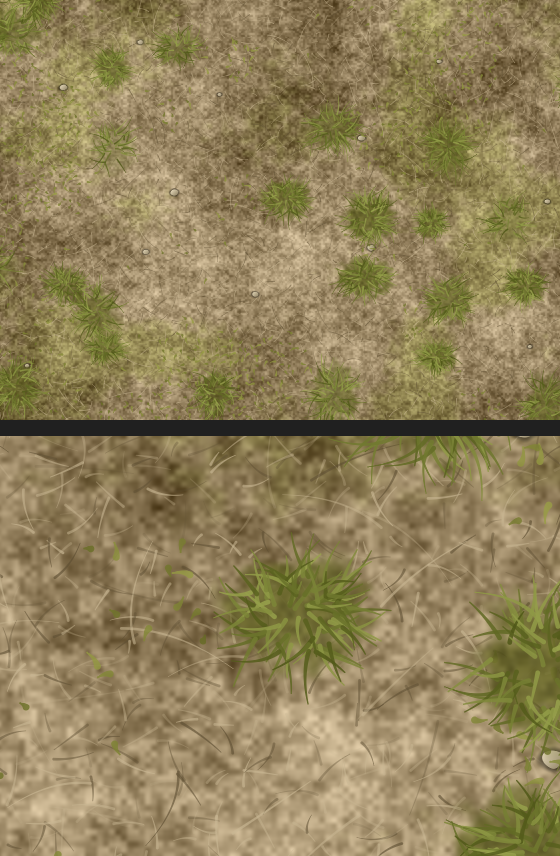
Top: the whole. Bottom: its middle third, enlarged.
Reproduce this texture procedurally as a Shadertoy shader.

```glsl
// Dry trampled soil with scattered straw, small weeds and tufts of green grass.

float hash(vec2 p) {
    return fract(sin(dot(p, vec2(127.1, 311.7))) * 43758.5453);
}

vec2 hash2(vec2 p) {
    return vec2(hash(p), hash(p + 37.3));
}

float noise(vec2 p) {
    vec2 i = floor(p), f = fract(p);
    f = f * f * (3.0 - 2.0 * f);
    return mix(mix(hash(i), hash(i + vec2(1, 0)), f.x),
               mix(hash(i + vec2(0, 1)), hash(i + vec2(1, 1)), f.x), f.y);
}

// Coverage of a shape from its signed distance
float cover(float dist) {
    return clamp(0.5 - dist * iResolution.y, 0.0, 1.0);
}

// Tapered, bent strand growing from the origin
float strand(vec2 p, float angle, float len, float bend, float width) {
    vec2 dir = vec2(cos(angle), sin(angle));
    float along = dot(p, dir);
    float t = clamp(along / len, 0.0, 1.0);
    float across = dot(p, vec2(-dir.y, dir.x)) - bend * len * t * t;
    return cover(length(vec2(along - t * len, across)) - width * (1.0 - 0.7 * t));
}

vec3 soil(vec2 p) {
    vec2 q = p + 0.02 * vec2(noise(p * 23.0), noise(p * 23.0 + 9.0));
    float tone = 0.55 * noise(q * 5.0) + 0.35 * noise(q * 14.0 + 3.0)
               + 0.35 * noise(q * 42.0) + 0.45 * noise(p * 100.0)
               + 0.5 * noise(p * 210.0) - 1.1;
    vec3 col = mix(vec3(0.44, 0.365, 0.235), vec3(0.74, 0.66, 0.52), 0.52 + 1.3 * tone);
    float mossy = smoothstep(0.45, 0.8, noise(p * 6.0 + 20.0) + 0.25 * noise(p * 60.0) - 0.1);
    return mix(col, col * vec3(0.93, 0.98, 0.8), mossy);
}

// Pale and dark dead stalks lying in all directions
vec3 addStraw(vec3 col, vec2 p, float size, float seed) {
    vec2 cell = floor(p / size);
    for (int k = 0; k < 27; k++) {
        vec2 id = cell + vec2(k % 3, (k / 3) % 3) - 1.0;
        vec2 key = id + seed + float(k / 9) * 17.0;
        vec2 h = hash2(key), g = hash2(key + 71.0);
        float a = strand(p - (id + h) * size, g.x * 6.283, size * (0.25 + 0.7 * g.y),
                         h.y - 0.5, 0.0011);
        vec3 tint = h.x < 0.65 ? vec3(0.79, 0.72, 0.58) : vec3(0.37, 0.31, 0.2);
        col = mix(col, tint, a * (0.15 + 0.5 * hash(key + 5.0)));
    }
    return col;
}

// Tiny leaves, thickest toward the lower left
vec3 addWeeds(vec3 col, vec2 p) {
    float size = 0.018;
    vec2 cell = floor(p / size);
    for (int k = 0; k < 9; k++) {
        vec2 id = cell + vec2(k % 3, k / 3) - 1.0;
        vec2 h = hash2(id + 211.0), at = (id + h) * size;
        float patchy = noise(at * 7.0 + 40.0) + 0.35 * smoothstep(1.1, 0.0, length(at));
        float present = step(hash(id + 83.0), 0.8 * smoothstep(0.55, 1.05, patchy));
        float a = strand(p - at, h.x * 40.0, 0.004 + 0.009 * h.y, 0.5, 0.0028);
        col = mix(col, mix(vec3(0.4, 0.42, 0.14), vec3(0.6, 0.62, 0.27), h.y), 0.8 * a * present);
    }
    return col;
}

vec3 addPebbles(vec3 col, vec2 p) {
    vec2 id = floor(p / 0.24), h = hash2(id + 301.0);
    vec2 q = p - (id + 0.15 + 0.7 * h) * 0.24;
    float radius = 0.004 + 0.006 * h.x;
    float present = step(hash(id + 9.0), 0.4);
    float d = length(q * vec2(1.0, 1.3)) - radius * (0.8 + 0.4 * noise(p * 130.0));
    col *= 1.0 - 0.4 * present * smoothstep(0.006, 0.0, d);
    return mix(col, vec3(0.74, 0.69, 0.57) + 12.0 * (q.y - q.x), cover(d) * present);
}

// Clumps of blades fanning out from a jittered grid of centres
vec3 addTufts(vec3 col, vec2 p) {
    float size = 0.19;
    vec2 cell = floor(p / size);
    for (int k = 0; k < 9; k++) {
        vec2 id = cell + vec2(k % 3, k / 3) - 1.0;
        vec2 h = hash2(id + 151.0);
        vec2 q = p - (id + 0.1 + 0.8 * h) * size;
        float radius = 0.042 + 0.04 * hash(id + 61.0);
        float chance = 0.58 + 0.35 * smoothstep(2.0, 0.0, id.y);
        if (hash(id + 13.0) > chance || length(q) > radius * 1.5) continue;

        // Shaded, ragged heart of the clump
        float vigour = 0.35 + 0.65 * sqrt(hash(id + 29.0));
        vec2 stretch = vec2(0.75 + 0.4 * h.y, 1.15 - 0.4 * h.y);
        float reach = length(q / stretch) / radius + 0.5 * (noise(p * 75.0) - 0.5);
        vec3 heart = mix(vec3(0.3, 0.3, 0.09), vec3(0.45, 0.45, 0.18), noise(p * 160.0));
        col = mix(col, heart, 0.9 * vigour * smoothstep(1.05, 0.5, reach));

        for (float i = 0.0; i < 100.0 * vigour; i++) {
            vec2 key = id * 7.0 + vec2(i * 1.37, i * 0.71);
            vec2 r = hash2(key), s = hash2(key + 19.0);
            float angle = r.x * 6.283;
            vec2 root = 0.68 * radius * sqrt(r.y) * stretch * vec2(cos(angle), sin(angle));
            float a = strand(q - root, angle + 2.2 * (s.x - 0.5), radius * (0.3 + 0.4 * s.y),
                             1.2 * (hash(key + 43.0) - 0.5), 0.0019);
            vec3 green = mix(vec3(0.31, 0.34, 0.09), vec3(0.6, 0.64, 0.3), hash(key + 57.0));
            col = mix(col, green, 0.85 * a);
        }
    }
    return col;
}

void mainImage(out vec4 fragColor, in vec2 fragCoord) {
    vec2 p = fragCoord / iResolution.y;
    vec3 col = soil(p);
    col = addStraw(col, p, 0.035, 0.0);
    col = addStraw(col, p, 0.1, 400.0);
    col = addPebbles(col, p);
    col = addWeeds(col, p);
    col = addTufts(col, p);
    fragColor = vec4(clamp(col, 0.0, 1.0), 1.0);
}
```
